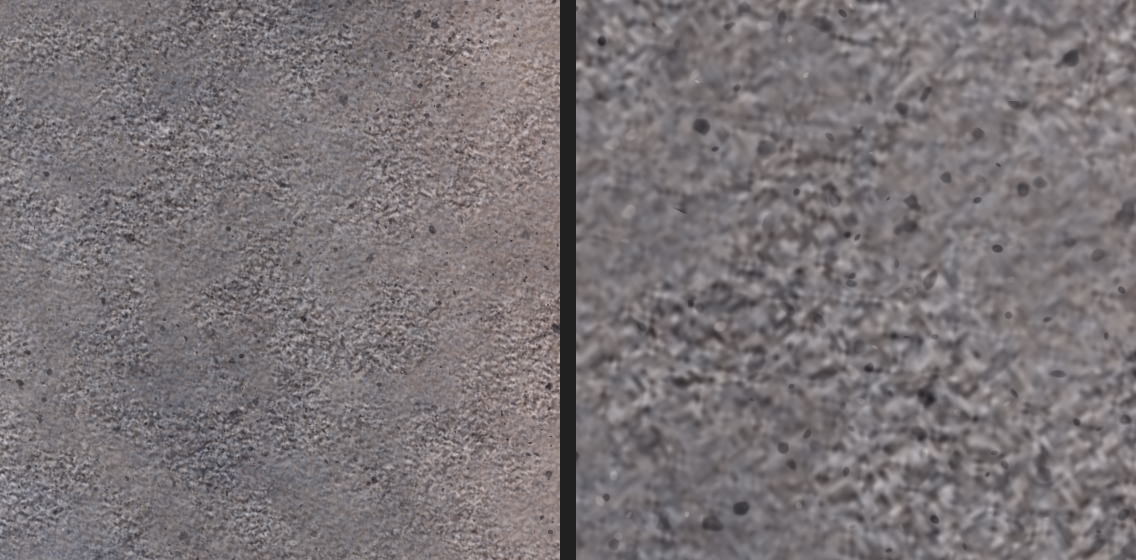
Left: the whole. Right: its middle third, enlarged.
Write a WebGL 1 fragment shader that draws this texture.

```glsl
precision highp float;
uniform vec2 u_resolution;

const vec3 STONE = vec3(0.485, 0.463, 0.474);
const vec3 WARM_TINT = vec3(0.062, 0.030, 0.014);
const vec3 COOL_TINT = vec3(-0.030, -0.020, -0.004);
const vec3 PIT = vec3(0.235, 0.222, 0.240);
const vec3 CHIP = vec3(0.660, 0.630, 0.630);
const float CLOUD_CONTRAST = 0.13;
const float MOTTLE_CONTRAST = 0.09;
const float RELIEF_CONTRAST = 0.15;
const float GRAIN_CONTRAST = 0.20;
const float RELIEF_SCALE = 150.0;
const float GRAIN_SCALE = 265.0;
const float EDGE_ROUGHNESS = 0.9;

float hash(vec2 p) {
  vec3 q = fract(vec3(p.xyx) * 0.1031);
  q += dot(q, q.yzx + 33.33);
  return fract((q.x + q.y) * q.z);
}

float noise(vec2 p) {
  vec2 cell = floor(p);
  vec2 f = fract(p);
  f = f * f * (3.0 - 2.0 * f);
  vec2 e = vec2(1.0, 0.0);
  return mix(mix(hash(cell), hash(cell + e.xy), f.x),
             mix(hash(cell + e.yx), hash(cell + e.xx), f.x), f.y);
}

vec2 rotate(vec2 p, float angle) {
  float c = cos(angle);
  float s = sin(angle);
  return vec2(c * p.x - s * p.y, s * p.x + c * p.y);
}

float fbm(vec2 p) {
  float sum = 0.0;
  float weight = 0.5;
  for (int i = 0; i < 4; i++) {
    sum += weight * noise(p);
    p = rotate(p, 0.7) * 2.03 + 17.3;
    weight *= 0.5;
  }
  return sum / 0.9375;
}

// Coverage of scattered ragged spots; radii are in cell units.
float spots(vec2 uv, float cells, float chance, vec2 radii, float seed) {
  vec2 p = uv * cells + seed;
  float ragged = noise(uv * 210.0 + seed) - 0.5;
  float cover = 0.0;
  for (int y = -1; y <= 1; y++) {
    for (int x = -1; x <= 1; x++) {
      vec2 id = floor(p) + vec2(float(x), float(y));
      vec2 center = id + vec2(hash(id + 3.1), hash(id + 47.7));
      float size = hash(id + 91.3);
      float radius = mix(radii.x, radii.y, size * size);
      vec2 d = rotate(p - center, 6.283 * hash(id + 63.9));
      d.y *= mix(1.0, 1.9, hash(id + 22.5));
      float dist = length(d) / radius + EDGE_ROUGHNESS * ragged;
      float present = step(hash(id + 130.7), chance);
      float strength = mix(0.5, 1.0, hash(id + 11.9));
      cover = max(cover, present * strength * (1.0 - smoothstep(0.5, 1.25, dist)));
    }
  }
  return cover;
}

void main() {
  vec2 uv = gl_FragCoord.xy / min(u_resolution.x, u_resolution.y);

  // Broad stains and a warm cast toward the upper right
  float cloud = fbm(uv * 3.2 + 5.0) - 0.5;
  float mottle = fbm(rotate(uv, 0.4) * 22.0 + 31.0) - 0.5;
  float warmth = smoothstep(0.55, 1.05, uv.x + 0.12 * (uv.y - 0.5) + 0.25 * cloud);
  float coolness = smoothstep(0.5, 0.7, fbm(uv * vec2(2.5, 4.5) + 71.0));
  vec3 color = STONE + CLOUD_CONTRAST * cloud + MOTTLE_CONTRAST * mottle;
  color += WARM_TINT * warmth + COOL_TINT * coolness * (1.0 - warmth);

  // Fine grit: side-lit relief and sharp grain, rougher in patches
  vec2 grit = rotate(uv, 0.35) + 0.004 * vec2(noise(uv * 60.0), noise(uv * 60.0 + 9.0));
  vec2 reliefPos = grit * RELIEF_SCALE * vec2(0.85, 1.15);
  float relief = noise(reliefPos) - noise(reliefPos + vec2(0.55, -0.75));
  float grain = noise(rotate(grit, 0.6) * GRAIN_SCALE + 40.0) - 0.5;
  float roughness = mix(0.6, 1.4, smoothstep(0.3, 0.7, fbm(uv * 13.0 + 50.0)));
  float texture = roughness * (RELIEF_CONTRAST * relief + GRAIN_CONTRAST * grain);
  color += texture;
  color += vec3(0.025, 0.0, -0.025) * (noise(uv * 95.0 + 80.0) - 0.5);

  // Dark pits gather in loose patches, more often toward the top
  float density = smoothstep(0.3, 0.7, fbm(uv * 6.0 + 13.0)) * mix(0.5, 1.1, uv.y);
  float pits = spots(uv, 72.0, 0.32 * density, vec2(0.15, 0.42), 7.0);
  pits = max(pits, spots(uv, 26.0, 0.06 + 0.18 * density, vec2(0.11, 0.32), 29.0));
  color = mix(color, PIT + 0.6 * texture, 0.82 * pits);

  // Pale chips, a few larger ones toward the bottom
  float chips = spots(uv, 58.0, 0.10, vec2(0.12, 0.32), 53.0);
  chips = max(chips, spots(uv, 19.0, 0.12 * (1.0 - uv.y), vec2(0.10, 0.30), 83.0));
  color = mix(color, CHIP + texture, 0.7 * chips);

  gl_FragColor = vec4(clamp(color, 0.0, 1.0), 1.0);
}
```
